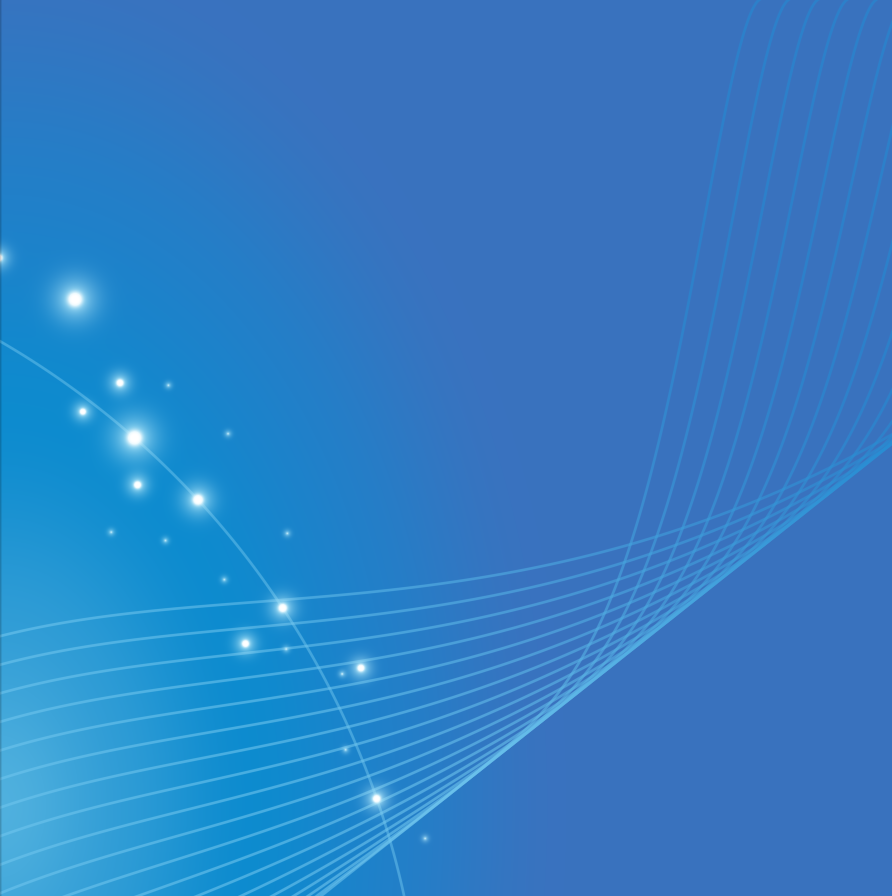
A Shadertoy shader for this background:

```glsl
// Blue gradient with a twisted ribbon of fine lines, a thin arc and glowing sparkles.

const int LINE_COUNT = 19;
const vec2 ARC_CENTER = vec2(-0.474, -0.203);
const float ARC_RADIUS = 0.949;

const vec3 PALE_CYAN = vec3(0.31, 0.69, 0.87);
const vec3 CYAN = vec3(0.20, 0.62, 0.84);
const vec3 AZURE = vec3(0.05, 0.545, 0.81);
const vec3 MID_BLUE = vec3(0.12, 0.505, 0.79);
const vec3 DUSK_BLUE = vec3(0.225, 0.447, 0.747);
const vec3 LINE_LIGHT = vec3(0.43, 0.77, 0.93);
const vec3 LINE_DEEP = vec3(0.14, 0.54, 0.82);
const vec3 GLOW = vec3(0.70, 0.91, 0.98);

// Elliptical gradient spreading from the lower left edge
vec3 background(vec2 p) {
    float r = length((p - vec2(0.0, 0.1)) * vec2(1.0, 0.65));
    vec3 col = mix(PALE_CYAN, CYAN, smoothstep(0.0, 0.14, r));
    col = mix(col, AZURE, smoothstep(0.10, 0.29, r));
    col = mix(col, MID_BLUE, smoothstep(0.27, 0.45, r));
    return mix(col, DUSK_BLUE, smoothstep(0.40, 0.64, r));
}

// Straight lower edge that every ribbon line touches
float ribbonEdge(float x) {
    return 0.789 * x - 0.284;
}

// Height of ribbon line t (0..1): fans out left and right of its touch point
float ribbonHeight(float x, float t) {
    float touchX = mix(1.073, 0.432, t);
    float topX = mix(1.44, 0.851, t);
    float u = max(touchX - x, 0.0) / touchX;
    float w = clamp((x - touchX) / (topX - touchX), 0.0, 1.0);
    float leftRise = 0.574 * (1.0 - t) * pow(u, 1.5) * (1.0 + 0.5 * u * u * (1.0 - u));
    float rightRise = (1.0 - ribbonEdge(topX)) * smoothstep(0.0, 1.0, w * w * w);
    return ribbonEdge(x) + leftRise + rightRise;
}

// Soft stroke coverage from a distance
float stroke(float dist, float halfWidth, float aa) {
    return 1.0 - smoothstep(halfWidth - aa, halfWidth + aa, abs(dist));
}

float ribbonLine(vec2 p, float t, float aa) {
    float e = 0.001;
    float y = ribbonHeight(p.x, t);
    float slope = (ribbonHeight(p.x + e, t) - ribbonHeight(p.x - e, t)) / (2.0 * e);
    return stroke((p.y - y) / sqrt(1.0 + slope * slope), 0.0015, aa);
}

// Point at an angle on the arc, pushed outward by an offset
vec2 arcPoint(float angle, float offset) {
    return ARC_CENTER + (ARC_RADIUS + offset) * vec2(cos(angle), sin(angle));
}

// Wide halo with a hot core
float sparkle(vec2 p, vec2 center, float size) {
    vec2 q = (p - center) / size;
    float d2 = dot(q, q);
    return 0.65 * exp(-6.0 * d2) + 0.6 * exp(-38.0 * d2);
}

// Sparkles strung along the arc with growing gaps
float arcSparkles(vec2 p) {
    float sum = 0.0;
    for (int k = -1; k < 4; k++) {
        float i = float(k);
        float angle = 0.852 - 0.19 * (pow(1.55, i) - 1.0);
        float size = k < 0 ? 0.027 : 0.032 + 0.033 * exp(-0.9 * i);
        sum += sparkle(p, arcPoint(angle, k < 0 ? -0.014 : 0.0), size);
    }
    return sum;
}

// Sparkles swaying to both sides of the arc
float looseSparkles(vec2 p) {
    float sum = 0.0;
    for (int k = 0; k < 6; k++) {
        float i = float(k);
        float angle = 1.094 - 0.0942 * i - 0.143 * step(3.5, i);
        float offset = 0.013 + 0.0757 * cos(0.8 * i + 0.0124 * i * i * i - 0.45);
        sum += sparkle(p, arcPoint(angle, offset), k == 1 ? 0.063 : 0.031);
    }
    return sum;
}

// Two rows of tiny dots, inside and outside the arc
float dust(vec2 p) {
    float sum = 0.0;
    for (int k = 0; k < 5; k++) {
        float i = float(k);
        float inner = 0.794 - 0.042 * i - 0.014 * i * i;
        float outer = 0.862 - 0.063 * i - 0.021 * i * i;
        float sway = 0.047 + 0.029 * cos(0.8 * i + 0.12 * i * i - 0.7);
        sum += sparkle(p, arcPoint(inner, -0.095 * exp(-0.5 * i)), 0.011);
        sum += sparkle(p, arcPoint(outer, sway), 0.011);
    }
    return 0.7 * sum;
}

void mainImage(out vec4 fragColor, in vec2 fragCoord) {
    vec2 p = fragCoord / iResolution.xy;
    float aa = max(0.0008, 0.7 / iResolution.y);
    vec3 col = background(p);

    // Ribbon lines, brighter toward the bottom
    vec3 lineColor = mix(LINE_LIGHT, LINE_DEEP, smoothstep(0.2, 0.75, p.x * 0.35 + p.y * 0.65));
    for (int k = 0; k < LINE_COUNT; k++) {
        float t = float(k) / float(LINE_COUNT - 1);
        col = mix(col, lineColor, 0.6 * ribbonLine(p, t, aa));
    }

    // Arc and lights
    col = mix(col, LINE_LIGHT, 0.5 * stroke(length(p - ARC_CENTER) - ARC_RADIUS, 0.0015, aa));
    float light = arcSparkles(p) + looseSparkles(p) + dust(p);
    col = mix(col, mix(GLOW, vec3(1.0), smoothstep(0.6, 1.2, light)), min(light, 1.0));

    // Thin shade on the left border
    col *= mix(0.8, 1.0, smoothstep(0.0, 0.003, p.x));
    fragColor = vec4(col, 1.0);
}
```
